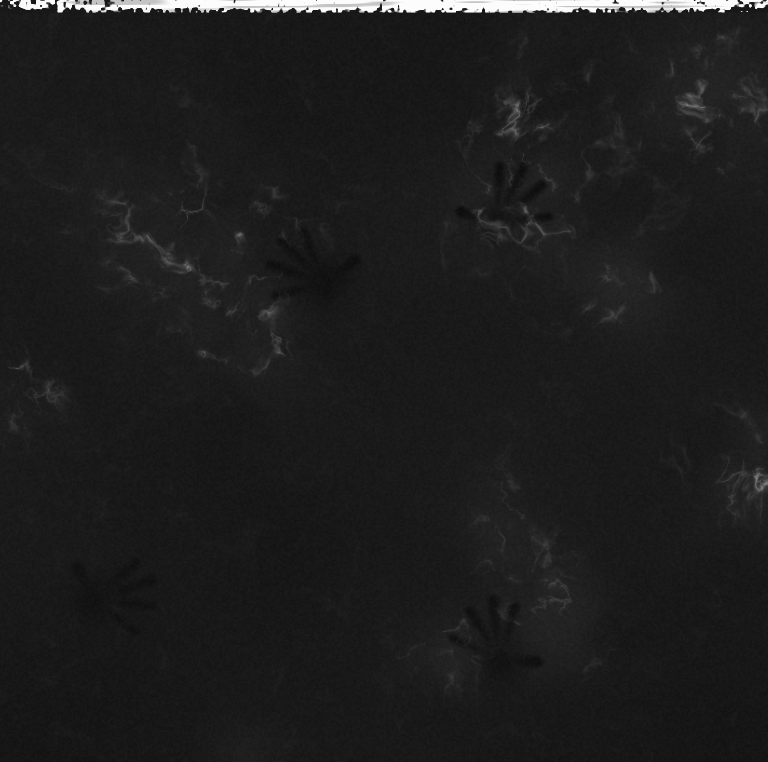
This texture is drawn by a Shadertoy shader. Its source:

```glsl
const float BASE_GREY = 0.094;
const float HAND_GREY = 0.048;
const float PAPER_WHITE = 0.99;
const float GRAIN_SCALE = 420.0;
const float GRAIN_AMOUNT = 0.026;
const float VEIL_AMOUNT = 0.042;
const float WISP_AMOUNT = 0.34;
const float STRIP_HEIGHT = 0.0165;
const float HAND_SIZE = 0.085;

// Smoke patches: centre and radius
const vec3 PATCHES[12] = vec3[12](
    vec3(0.26, 0.72, 0.15), vec3(0.32, 0.57, 0.09), vec3(0.72, 0.85, 0.09),
    vec3(0.67, 0.72, 0.08), vec3(0.82, 0.63, 0.07), vec3(0.01, 0.48, 0.07),
    vec3(0.65, 0.31, 0.06), vec3(0.73, 0.19, 0.08), vec3(0.59, 0.14, 0.05),
    vec3(0.31, 0.01, 0.05), vec3(0.94, 0.87, 0.10), vec3(0.98, 0.38, 0.09));

// Hands: centre, axis angle in degrees, strength; a negative one mirrors
const vec4 HANDS[4] = vec4[4](
    vec4(0.652, 0.709, 52.0, 0.95), vec4(0.427, 0.629, 149.0, -0.82),
    vec4(0.125, 0.213, 7.0, 0.62), vec4(0.656, 0.134, 109.0, -0.8));

// Fingers from thumb to little finger: angle in degrees, length, radius
const vec3 FINGERS[5] = vec3[5](
    vec3(112.0, 0.66, 0.09), vec3(35.0, 0.92, 0.07), vec3(12.0, 1.0, 0.07),
    vec3(-13.0, 0.96, 0.07), vec3(-46.0, 0.86, 0.06));

float hash(vec2 p) {
    vec3 q = fract(p.xyx * 0.1031);
    q += dot(q, q.yzx + 33.33);
    return fract((q.x + q.y) * q.z);
}

float noise(vec2 p) {
    vec2 i = floor(p), f = fract(p);
    f = f * f * (3.0 - 2.0 * f);
    return mix(mix(hash(i), hash(i + vec2(1, 0)), f.x),
               mix(hash(i + vec2(0, 1)), hash(i + vec2(1, 1)), f.x), f.y);
}

float fbm(vec2 p) {
    float sum = 0.0, amp = 0.5;
    for (int i = 0; i < 5; i++) {
        sum += amp * noise(p);
        p = mat2(1.6, 1.2, -1.2, 1.6) * p + 17.3;
        amp *= 0.5;
    }
    return sum;
}

// Thin torn filaments along the creases of warped noise
float wisps(vec2 p) {
    p += 0.10 * vec2(fbm(p * 9.0 + 3.1), fbm(p * 9.0 + 41.7));
    float crease = 1.0 - abs(2.0 * fbm(p * 13.0 + 8.0) - 0.97);
    float torn = smoothstep(0.42, 0.72, fbm(p * 32.0 + 60.0));
    float fine = 1.0 - abs(2.0 * fbm(p * 30.0 + 23.0) - 0.97);
    return torn * (pow(crease, 22.0) + 0.6 * pow(fine, 18.0) * crease);
}

float smokeMask(vec2 p) {
    float mask = 0.0;
    for (int i = 0; i < 12; i++) {
        vec2 d = (p - PATCHES[i].xy) / PATCHES[i].z;
        mask += exp(-dot(d, d));
    }
    return min(mask, 1.0);
}

vec2 direction(float degrees) {
    return vec2(cos(radians(degrees)), sin(radians(degrees)));
}

// Fingertips press close and sharp, the palm fades into haze
float handShadow(vec2 p, vec4 hand) {
    vec2 axis = direction(hand.z);
    vec2 d = (p - hand.xy) / HAND_SIZE;
    vec2 q = vec2(dot(d, axis), sign(hand.w) * dot(d, vec2(-axis.y, axis.x)));
    float shade = 0.8 * exp(-dot(q, q) * 7.5);
    for (int i = 0; i < 5; i++) {
        vec3 finger = FINGERS[i];
        vec2 tip = direction(finger.x) * (finger.y - finger.z);
        float t = clamp(dot(q, tip) / dot(tip, tip), 0.0, 1.0);
        float soft = mix(0.16, 0.055, t);
        float edge = length(q - tip * t) - finger.z;
        float cover = 1.0 - smoothstep(-soft, soft, edge);
        shade = max(shade, cover * mix(0.6, 0.95, t));
    }
    return shade * abs(hand.w);
}

// Worn white strip with specks at its ends and grime along its lower edge
float stripGrey(vec2 p, float width) {
    float h = (p.y - 1.0 + STRIP_HEIGHT) / STRIP_HEIGHT;
    float ends = 1.0 - smoothstep(0.05, 0.27, p.x) + smoothstep(0.9, 1.0, p.x / width);
    float low = 1.0 - smoothstep(0.0, 0.55, h);
    float dirt = 0.26 * ends + 0.42 * low + 0.2 * (noise(p * vec2(14.0, 3.0)) - 0.5);
    float speck = 0.65 * noise(p * 260.0) + 0.35 * noise(p * 130.0 + 9.0);
    float ink = smoothstep(-0.08, 0.08, dirt + 0.14 - speck);
    float streak = 0.22 * smoothstep(0.6, 0.9, noise(p * vec2(16.0, 340.0)));
    return mix(PAPER_WHITE - streak, BASE_GREY, ink);
}

void mainImage(out vec4 fragColor, in vec2 fragCoord) {
    vec2 p = fragCoord / iResolution.y;
    float width = iResolution.x / iResolution.y;

    // Dark wall with faint clouds
    float mask = smokeMask(p);
    float cloud = fbm(p * 7.0 + 5.0);
    float grey = BASE_GREY + 0.024 * (fbm(p * 3.0) - 0.5);
    grey -= 0.008 * (1.0 - smoothstep(0.0, 0.35, p.y));
    grey += VEIL_AMOUNT * (mask + 0.12) * smoothstep(0.25, 0.75, cloud);

    // Hands behind the haze
    float shade = 0.0;
    for (int i = 0; i < 4; i++) shade = max(shade, handShadow(p, HANDS[i]));
    grey = mix(grey, HAND_GREY, shade);

    // Filaments and grain
    grey += WISP_AMOUNT * wisps(p) * (mask * mask + 0.06) * (1.0 - 0.6 * shade);
    grey += GRAIN_AMOUNT * (noise(p * GRAIN_SCALE) - 0.5);

    float pixel = 1.0 / iResolution.y;
    float strip = smoothstep(-pixel, pixel, p.y - 1.0 + STRIP_HEIGHT);
    grey = mix(grey, stripGrey(p, width), strip);
    fragColor = vec4(vec3(clamp(grey, 0.0, 1.0)), 1.0);
}
```
